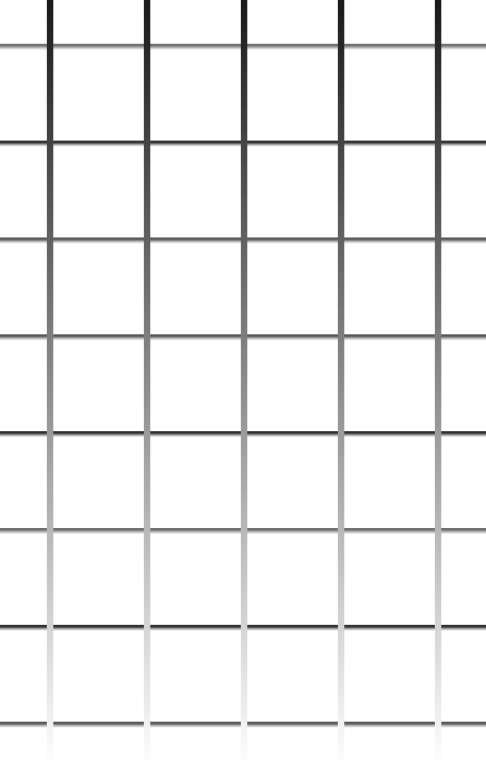
This pattern is drawn by a WebGL 2 fragment shader. Its source:

```glsl
#version 300 es
precision highp float;
// A square lattice on white: vertical bars fade from near black at the top to
// white at the bottom and pass over thin horizontal bars. Each horizontal bar
// fades downward across its own thickness, with a tone that varies by row.

uniform vec2 u_resolution;
out vec4 fragColor;

// Lengths are fractions of the canvas height, measured from the top left.
const float COLUMN_PITCH = 0.1263;
const float COLUMN_FIRST = 0.0652;   // centre of the first vertical bar
const float COLUMN_WIDTH = 0.0084;
const float ROW_PITCH = 0.1261;
const float ROW_FIRST = 0.0570;      // upper edge of the first horizontal bar
const float ROW_THICKNESS = 0.0076;

const vec3 PAPER = vec3(1.0);
const vec3 COLUMN_DARK = vec3(0.10);
const vec3 ROW_TAIL = vec3(0.91, 0.90, 0.895);
const float ROW_TONE = 0.30;         // mean darkness of a row's upper edge
const float ROW_TONE_SWING = 0.14;
const float ROW_TONE_CYCLE = 0.4;    // tone cycles advanced per row
const float TAU = 6.2831853;

// Smoothed coverage of a strip from 0 to width, one pixel wide at each edge.
float strip(float d, float width, float pixel) {
    float nearEdge = clamp(d / pixel + 0.5, 0.0, 1.0);
    float farEdge = clamp((width - d) / pixel + 0.5, 0.0, 1.0);
    return nearEdge * farEdge;
}

// Signed offset from the nearest repeat, with its index in y.
vec2 nearestRepeat(float position, float pitch) {
    float index = floor(position / pitch + 0.5);
    return vec2(position - index * pitch, index);
}

void main() {
    float pixel = 1.0 / u_resolution.y;
    vec2 p = vec2(gl_FragCoord.x, u_resolution.y - gl_FragCoord.y) * pixel;
    vec3 color = PAPER;

    // Horizontal bars, dark above and pale below
    vec2 row = nearestRepeat(p.y - ROW_FIRST, ROW_PITCH);
    float tone = ROW_TONE + ROW_TONE_SWING * cos(TAU * ROW_TONE_CYCLE * row.y);
    float fade = smoothstep(0.2, 1.0, row.x / ROW_THICKNESS);
    vec3 rowColor = mix(vec3(tone), ROW_TAIL, fade);
    color = mix(color, rowColor, strip(row.x, ROW_THICKNESS, pixel));

    // Vertical bars on top, fading down the canvas
    vec2 column = nearestRepeat(p.x - COLUMN_FIRST, COLUMN_PITCH);
    vec3 columnColor = mix(COLUMN_DARK, PAPER, p.y);
    float columnMask = strip(column.x + 0.5 * COLUMN_WIDTH, COLUMN_WIDTH, pixel);
    color = mix(color, columnColor, columnMask);

    fragColor = vec4(color, 1.0);
}
```
